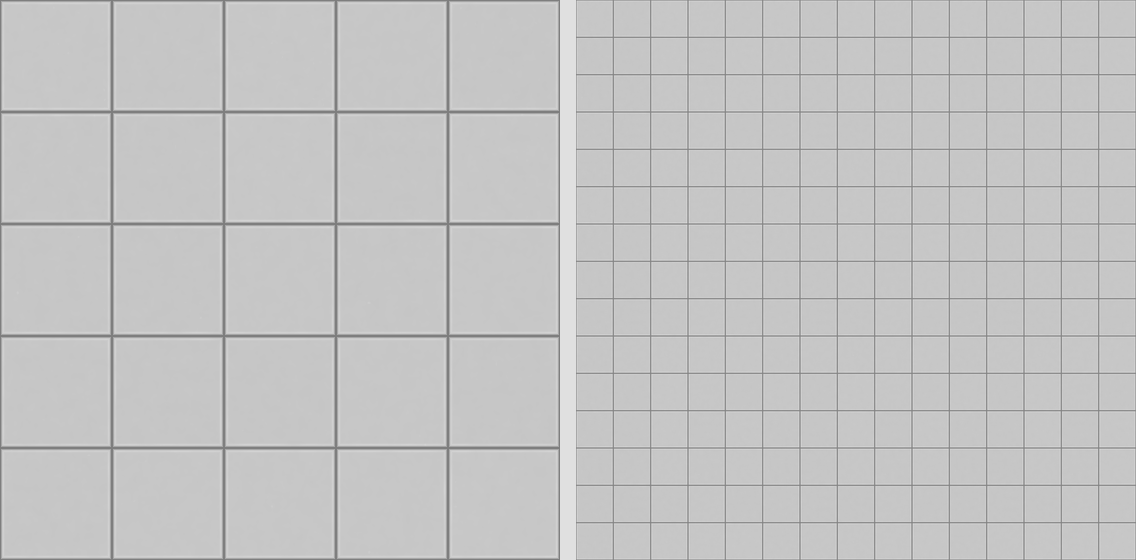
Left: one tile. Right: repeated 3 by 3.
Give the GLSL for this texture, as a WebGL 1 fragment shader.

```glsl
precision highp float;
// Plain light grey square tiles in a 5 by 5 grid with thin, soft dark grout.
// Grout and the pale tile rims come from the distance to the nearest grid line;
// wrapping gradient noise adds faint mottling, specks and uneven rims.

uniform vec2 u_resolution;

const float TILES = 5.0;              // repeats across and down
const float GROUT_CORE = 0.0005;      // half width of the darkest part
const float GROUT_EDGE = 0.0045;      // half width where the tile begins
const float RIM_OFFSET = 0.0062;      // distance of the pale rim from the line
const float RIM_WIDTH = 0.0016;
const float RIM_GAIN = 0.038;
const float TONE_VARIATION = 0.005;   // brightness spread between tiles
const float MOTTLE_GAIN = 0.010;
const float SPECK_GAIN = 0.022;
const vec3 TILE_COLOR = vec3(0.778);
const vec3 GROUT_COLOR = vec3(0.485);

float hash(vec2 p) {
  vec3 q = fract(p.xyx * vec3(0.1031, 0.1030, 0.0973));
  q += dot(q, q.yzx + 33.33);
  return fract((q.x + q.y) * q.z);
}

// Dot product of a random unit gradient at a wrapped lattice corner
float corner(vec2 cell, vec2 offset, float period) {
  float angle = 6.28318 * hash(mod(cell, period) + period);
  return dot(vec2(cos(angle), sin(angle)), offset);
}

// Gradient noise that repeats after a whole number of cells
float gradientNoise(vec2 uv, float period) {
  vec2 p = uv * period;
  vec2 i = floor(p);
  vec2 f = fract(p);
  vec2 w = f * f * f * (f * (f * 6.0 - 15.0) + 10.0);
  vec2 e = vec2(1.0, 0.0);
  float low = mix(corner(i, f, period), corner(i + e, f - e, period), w.x);
  float high = mix(corner(i + e.yx, f - e.yx, period),
                   corner(i + e.xx, f - e.xx, period), w.x);
  return mix(low, high, w.y);
}

void main() {
  vec2 uv = gl_FragCoord.xy / u_resolution;
  float pixel = 1.0 / min(u_resolution.x, u_resolution.y);

  // Distance to the nearest grid line, in canvas units
  vec2 grid = uv * TILES;
  vec2 lineDist = (0.5 - abs(fract(grid) - 0.5)) / TILES;
  float dist = min(lineDist.x, lineDist.y);

  // Tile face: slight tone change per tile, mottling and rare pale specks
  float tone = (hash(floor(grid) + 7.0) - 0.5) * TONE_VARIATION;
  float mottle = 0.6 * gradientNoise(uv, 35.0) + 0.4 * gradientNoise(uv, 90.0);
  float speck = smoothstep(0.42, 0.65, gradientNoise(uv, 110.0))
              * smoothstep(0.10, 0.40, gradientNoise(uv, 13.0));
  vec3 color = TILE_COLOR + tone + mottle * MOTTLE_GAIN + speck * SPECK_GAIN;

  // Pale rim just inside each tile, uneven along its length
  float rimPos = (dist - RIM_OFFSET) / max(RIM_WIDTH, 0.7 * pixel);
  float rimWear = 1.0 + 0.6 * gradientNoise(uv, 27.0);
  color += RIM_GAIN * rimWear * exp(-rimPos * rimPos);

  // Soft grout
  float edge = max(GROUT_EDGE, GROUT_CORE + 1.5 * pixel);
  color = mix(GROUT_COLOR, color, smoothstep(GROUT_CORE, edge, dist));

  gl_FragColor = vec4(color, 1.0);
}
```
